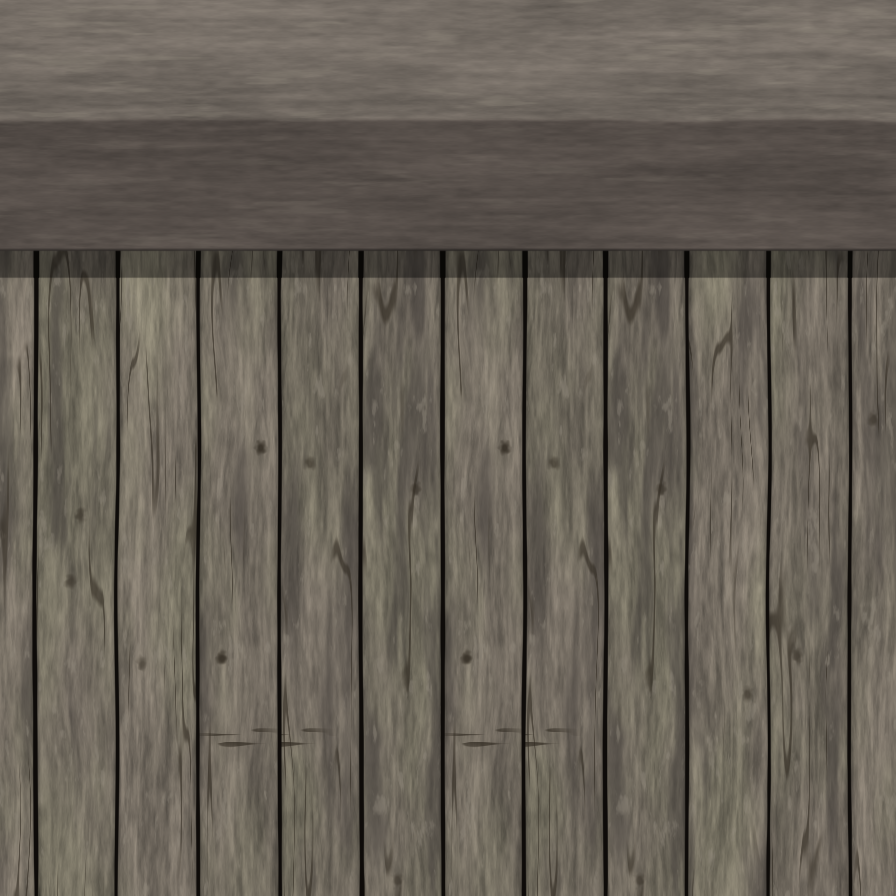
A Shadertoy shader for this texture:

```glsl
// Weathered timber wall: eleven upright grey planks with dark gaps, below a
// horizontal beam with a lit upper face and a shaded lower face.
// Stretched value noise makes the grain; hashes vary each plank's wear.

const float PLANKS = 11.0;
const float FIRST_GAP = 0.040;        // x of the first gap
const float GAP_HALF = 0.0017;        // half width of a gap
const float BEAM_BOTTOM = 0.720;
const float BEAM_RIDGE = 0.866;       // where the lit face starts
const float SHADOW_BOTTOM = 0.690;
const float SHADOW_LIGHT = 0.60;
const vec3 PLANK_WARM = vec3(0.445, 0.415, 0.375);
const vec3 PLANK_OLIVE = vec3(0.465, 0.445, 0.385);
const vec3 BEAM_LIT = vec3(0.445, 0.415, 0.385);
const vec3 BEAM_DARK = vec3(0.335, 0.305, 0.285);
const vec3 PALE_WEAR = vec3(0.57, 0.54, 0.49);
const vec3 STAIN = vec3(0.27, 0.25, 0.235);
const vec3 KNOT = vec3(0.19, 0.165, 0.13);
const vec3 GAP = vec3(0.055, 0.045, 0.035);

float hash(vec2 p) {
    vec3 q = fract(vec3(p.xyx) * 0.1031);
    q += dot(q, q.yzx + 33.33);
    return fract((q.x + q.y) * q.z);
}

float noise(vec2 p) {
    vec2 i = floor(p), f = fract(p);
    f = f * f * (3.0 - 2.0 * f);
    return mix(mix(hash(i), hash(i + vec2(1, 0)), f.x),
               mix(hash(i + vec2(0, 1)), hash(i + vec2(1, 1)), f.x), f.y);
}

float fbm(vec2 p) {
    float sum = 0.0, amp = 0.5;
    for (int i = 0; i < 4; i++) {
        sum += amp * noise(p);
        p = p * 2.03 + 17.3;
        amp *= 0.5;
    }
    return sum / 0.9375;
}

// Soft elliptical spot: 1 at the centre, 0 outside the radius
float spot(vec2 p, vec2 centre, vec2 radius) {
    return 1.0 - smoothstep(0.2, 1.0, length((p - centre) / radius));
}

vec3 planks(vec2 uv, float px) {
    float warp = 0.004 * (noise(vec2(uv.x * PLANKS, uv.y * 6.0)) - 0.5);
    float across = (uv.x + warp - FIRST_GAP) * PLANKS;
    float id = mod(floor(across), PLANKS);
    float gapId = mod(floor(across + 0.5), PLANKS);
    // Three neighbouring boards recur once
    float seed = id > 4.5 && id < 7.5 ? id - 3.0 : id;
    float local = fract(across);
    vec2 p = vec2(local / PLANKS, uv.y);

    // Knots bend the grain around them
    float knots = 0.0, bend = 0.0;
    for (float k = 0.0; k < 3.0; k++) {
        vec2 key = vec2(seed * 3.7 + k, 5.0 + k);
        vec2 c = vec2((0.2 + 0.6 * hash(key)) / PLANKS, 0.7 * hash(key + 9.0));
        if (seed == 2.0) c = vec2(0.027 + 0.042 * mod(k, 2.0), 0.265 + 0.235 * k);
        float strength = seed == 2.0 ? 0.85 : 0.55 * step(0.55, hash(key + 21.0));
        vec2 d = (p - c) / vec2(0.010, 0.026);
        bend += strength * d.x * exp(-dot(d, d));
        float ragged = 0.7 + 0.6 * noise(p * 260.0 + seed);
        knots += strength * spot(p, c, vec2(0.008, 0.011) * ragged);
    }

    // Grain, from broad weathering to fine fibres
    vec2 g = p + vec2(0.008 * (noise(vec2(p.x * 30.0, p.y * 9.0 + seed * 7.0)) - 0.5) - 0.005 * bend, 0.0);
    g += vec2(seed * 1.73, seed * 2.31);
    float broad = fbm(g * vec2(38.0, 7.0));
    float grain = fbm(g * vec2(150.0, 11.0));
    float fibre = fbm(g * vec2(320.0, 55.0));
    float light = 1.0 + 0.34 * (broad - 0.5) + 0.42 * (grain - 0.5) + 0.36 * (fibre - 0.5);
    light *= 0.96 + 0.09 * hash(vec2(seed, 71.0));
    vec3 col = mix(PLANK_WARM, PLANK_OLIVE, smoothstep(0.3, 0.75, fbm(g * vec2(16.0, 5.0) + 40.0))) * light;

    // Dark stains and pale scuffs
    float stain = smoothstep(0.56, 0.80, fbm(g * vec2(45.0, 4.5) + 90.0));
    if (seed == 2.0) stain += spot(p, vec2(0.047, 0.43), vec2(0.013, 0.11)) * (0.4 + grain);
    if (seed == 3.0) stain += spot(p, vec2(0.015, 0.38), vec2(0.016, 0.18)) * (0.3 + grain);
    col = mix(col, STAIN, 0.55 * clamp(stain, 0.0, 1.0));
    col = mix(col, PALE_WEAR, 0.45 * smoothstep(0.66, 0.84, fbm(g * vec2(130.0, 38.0) + 60.0)));

    // Fine upright cracks in broken runs
    float vein = abs(noise(g * vec2(95.0, 5.0) + 31.0) - 0.5);
    float run = smoothstep(0.52, 0.72, noise(g * vec2(42.0, 9.0) + 53.0));
    col = mix(col, KNOT, 0.6 * run * (1.0 - smoothstep(0.015, 0.06, vein)));

    // Saw scratches across the repeated boards
    float cut = smoothstep(0.68, 0.82, noise(vec2(p.x * 28.0 + seed, p.y * 200.0)));
    float cutArea = spot(p, vec2(seed == 2.0 ? 0.045 : 0.01, 0.178), vec2(0.06, 0.026));
    col = mix(col, KNOT, 0.75 * cut * cutArea * step(1.5, seed) * step(seed, 3.5));
    col = mix(col, KNOT, clamp(knots, 0.0, 0.85));

    // Soft board edges and the gap between boards
    float edge = min(local, 1.0 - local) / PLANKS;
    col *= 0.80 + 0.20 * smoothstep(0.001, 0.007, edge);
    float under = smoothstep(SHADOW_BOTTOM - px, SHADOW_BOTTOM + px, uv.y);
    float halfWidth = GAP_HALF * (0.7 + 0.5 * hash(vec2(gapId, 3.0)) + 0.35 * noise(vec2(gapId * 5.0, uv.y * 24.0)) + 0.4 * under);
    col = mix(GAP, col, smoothstep(halfWidth - px * 0.6, halfWidth + px, edge));
    return col * mix(1.0, SHADOW_LIGHT, under);
}

vec3 beam(vec2 uv, float px) {
    float ridge = BEAM_RIDGE + 0.003 * (noise(vec2(uv.x * 18.0, 4.0)) - 0.5);
    float lit = smoothstep(ridge - 0.002 - px, ridge + 0.002 + px, uv.y);
    float broad = fbm(uv * vec2(5.0, 24.0) + 8.0);
    float grain = fbm(uv * vec2(9.0, 130.0) + 23.0);
    float fibre = fbm(uv * vec2(60.0, 260.0));
    float light = 1.0 + 0.25 * (broad - 0.5) + 0.24 * (grain - 0.5) + 0.18 * (fibre - 0.5);
    vec3 col = mix(BEAM_DARK, BEAM_LIT, lit) * light;
    float scuff = smoothstep(0.62, 0.82, fbm(uv * vec2(14.0, 110.0) + 70.0));
    col = mix(col, PALE_WEAR, scuff * mix(0.12, 0.32, lit));
    col *= 1.0 + 0.10 * exp(-abs(uv.y - ridge) * 350.0);
    return col * mix(0.55, 1.0, smoothstep(0.0, 0.004, uv.y - BEAM_BOTTOM));
}

void mainImage(out vec4 fragColor, in vec2 fragCoord) {
    vec2 uv = fragCoord / iResolution.xy;
    float px = 1.0 / min(iResolution.x, iResolution.y);
    float onBeam = smoothstep(BEAM_BOTTOM - px, BEAM_BOTTOM + px, uv.y);
    vec3 col = mix(planks(uv, px), beam(uv, px), onBeam);
    fragColor = vec4(clamp(col, 0.0, 1.0), 1.0);
}
```
